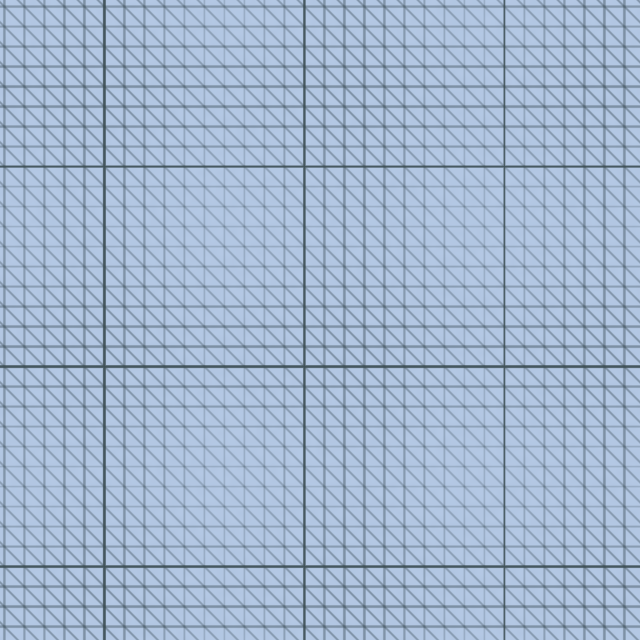
Give the GLSL for this pattern, as a Shadertoy shader.

```glsl
// Pale blue graph paper: fine square grid, falling diagonals and dark major rules.

const float CELLS = 32.0;                   // fine cells across and down
const float MAJOR_STEP = 10.0;              // cells between major rules
const vec2 MAJOR_FIRST = vec2(5.0, 3.0);    // index of the first major rule
const vec2 GRID_OFFSET = vec2(0.22, 0.67);  // grid shift, in cells
const vec2 BAND_CENTER = vec2(0.553, 0.455);// heaviest inking, in canvas units
const float BAND_WAVES = 2.5;               // inking bands across the canvas

const float MINOR_HALF = 0.052;             // half widths, in cells
const float MAJOR_HALF = 0.052;
const float DIAGONAL_HALF = 0.050;
const float WIDTH_SWING = 0.014;
const float EDGE_SOFT = 0.045;

const float MINOR_ALPHA = 0.36;
const float MINOR_SWING = 0.13;
const float MAJOR_ALPHA = 0.84;
const float DIAGONAL_ALPHA = 0.38;
const float DIAGONAL_SWING = 0.05;

const vec3 PAPER = vec3(0.700, 0.780, 0.890);
const vec3 INK = vec3(0.270, 0.340, 0.385);
const vec3 MAJOR_INK = vec3(0.230, 0.300, 0.320);
const float GRAIN_CELLS = 96.0;
const float GRAIN_AMOUNT = 0.012;
const float PI = 3.14159;

float hash(vec2 p) {
    vec3 q = fract(p.xyx * 0.1031);
    q += dot(q, q.yzx + 33.33);
    return fract((q.x + q.y) * q.z);
}

// Value noise that wraps after a whole number of cells
float wrappedNoise(vec2 p, float period) {
    vec2 i = floor(p);
    vec2 f = fract(p);
    f = f * f * (3.0 - 2.0 * f);
    vec2 a = mod(i, period);
    vec2 b = mod(i + 1.0, period);
    return mix(mix(hash(a), hash(vec2(b.x, a.y)), f.x),
               mix(hash(vec2(a.x, b.y)), hash(b), f.x), f.y);
}

// Inking weight from -1 to 1; the even wave meets itself at the wrap
vec2 inkBands(vec2 uv) {
    vec2 u = fract(uv - BAND_CENTER + 0.5) - 0.5;
    return cos(2.0 * PI * BAND_WAVES * u);
}

vec2 softLine(vec2 dist, vec2 halfWidth, vec2 soft) {
    return 1.0 - smoothstep(halfWidth - soft, halfWidth + soft, dist);
}

void mainImage(out vec4 fragColor, in vec2 fragCoord) {
    vec2 uv = fragCoord / iResolution.xy;
    vec2 grid = uv * CELLS - GRID_OFFSET;
    vec2 soft = max(vec2(EDGE_SOFT), 0.7 * CELLS / iResolution.xy);

    // Paper with faint grain
    float grain = wrappedNoise(uv * GRAIN_CELLS, GRAIN_CELLS) - 0.5;
    vec3 color = PAPER + GRAIN_AMOUNT * grain;

    // Diagonals, inked by the local bands
    vec2 localInk = inkBands(uv);
    float diagonalDist = abs(fract(grid.x + grid.y + 0.5) - 0.5) * inversesqrt(2.0);
    float diagonal = softLine(vec2(diagonalDist), vec2(DIAGONAL_HALF), soft).x;
    float diagonalInk = DIAGONAL_ALPHA + DIAGONAL_SWING * (localInk.x + localInk.y);
    color = mix(color, INK, diagonal * diagonalInk);

    // Fine rules, each with one weight along its whole length
    vec2 nearest = floor(grid + 0.5);
    vec2 dist = abs(grid - nearest);
    vec2 lineInk = inkBands((nearest + GRID_OFFSET) / CELLS);
    vec2 swing = WIDTH_SWING * lineInk;
    vec2 minor = softLine(dist, MINOR_HALF + swing, soft);
    minor *= MINOR_ALPHA + MINOR_SWING * lineInk;
    color = mix(color, INK, 1.0 - (1.0 - minor.x) * (1.0 - minor.y));

    // Major rules
    vec2 index = mod(nearest, CELLS);
    vec2 offStep = abs(mod(index, MAJOR_STEP) - MAJOR_FIRST);
    vec2 isMajor = 1.0 - step(0.5, offStep);
    isMajor *= step(index, MAJOR_FIRST + 2.0 * MAJOR_STEP + 0.5);
    vec2 major = softLine(dist, MAJOR_HALF + swing, soft) * isMajor * MAJOR_ALPHA;
    color = mix(color, MAJOR_INK, max(major.x, major.y));

    fragColor = vec4(color, 1.0);
}
```
